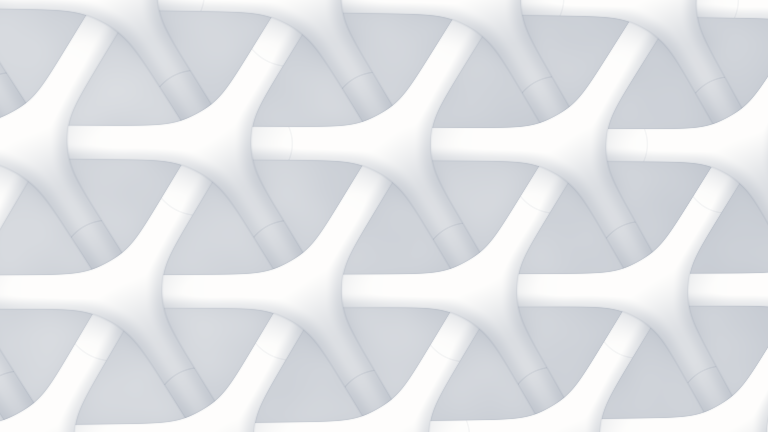
Give the GLSL for this pattern, as a WebGL 2 fragment shader.

```glsl
#version 300 es
precision highp float;

uniform vec2 u_resolution;
out vec4 fragColor;

const float ROW = 0.866;           // row height of the triangular lattice
const float ARM_RADIUS = 0.097;
const float ARM_LENGTH = 0.9;
const float FILLET = 0.074;
const vec3 SHADE = vec3(0.71, 0.735, 0.775);
const vec3 WHITE = vec3(0.995, 0.993, 0.988);

float hash(vec2 p) {
    return fract(sin(dot(p, vec2(127.1, 311.7))) * 4375.54);
}

vec2 direction(float angle) {
    return vec2(cos(angle), sin(angle));
}

// Arms point west, north-east and south-east
vec2 armAxis(int i) {
    return direction(radians(180.0 - 120.0 * float(i)));
}

float gradientDot(vec2 cell, vec2 offset) {
    return dot(direction(6.2832 * hash(cell)), offset);
}

float gradientNoise(vec2 p) {
    vec2 c = floor(p), f = fract(p), e = vec2(1.0, 0.0);
    vec2 w = f * f * f * (f * (f * 6.0 - 15.0) + 10.0);
    float low = mix(gradientDot(c, f), gradientDot(c + e, f - e), w.x);
    float high = mix(gradientDot(c + e.yx, f - e.yx), gradientDot(c + 1.0, f - 1.0), w.x);
    return mix(low, high, w.y);
}

// Canvas to lattice, with a slight perspective
vec2 toLattice(vec2 p) {
    vec2 g = vec2(0.0);
    for (int i = 0; i < 4; i++) {
        g.y = (p.y - 0.671 + 0.0021 * g.x) / (0.347 - 0.0035 * g.x);
        g.x = (p.x - 0.071 + 0.0091 * g.y) / (0.4324 - 0.0049 * g.x + 0.0051 * g.y);
    }
    return g;
}

// Three capsules blended into one smooth hub
float tripod(vec2 p, float radius, float fillet) {
    float sum = 0.0;
    for (int i = 0; i < 3; i++) {
        vec2 axis = armAxis(i);
        float d = length(p - axis * clamp(dot(p, axis), 0.0, ARM_LENGTH));
        sum += exp(-d / fillet);
    }
    return -fillet * log(sum) - radius;
}

// Thin curved joints across the arms, rare on the lit ones
float seams(vec2 p, vec2 id, float pixel) {
    float seam = 0.0;
    for (int i = 0; i < 3; i++) {
        vec2 axis = armAxis(i);
        float across = dot(p, vec2(-axis.y, axis.x));
        float along = dot(p, axis) - 0.55 - 0.03 * hash(id + 3.0) - 2.0 * across * across;
        float strength = i == 2 ? 1.0 : 0.8 * step(0.7, hash(id + float(i) * 7.3));
        seam = max(seam, strength * (1.0 - smoothstep(0.001, 0.002 + pixel, abs(along))));
    }
    return seam;
}

// Brightness of the rounded surface
float surfaceTone(vec2 p, float d, vec2 id, float pixel) {
    vec2 light = vec2(-0.5, 0.866);
    float facing = (tripod(p + light * 0.02, ARM_RADIUS, FILLET) - d) / 0.02;
    float rim = 1.0 - smoothstep(0.0, 0.088, -d);
    float tone = 1.06 - 0.53 * smoothstep(-0.14, 0.34, dot(p, armAxis(2)));
    tone -= rim * (0.2 - 0.2 * facing);
    tone -= 0.14 * smoothstep(0.5, 0.85, length(p));
    tone += 0.05 * gradientNoise(p * 3.0 + id * 5.7);
    return min(tone, 1.0) - 0.16 * seams(p, id, pixel);
}

void main() {
    vec2 uv = gl_FragCoord.xy / u_resolution.y;
    float pixel = 2.4 / u_resolution.y;
    vec2 g = toLattice(uv);
    vec2 q = vec2(g.x, g.y * ROW);

    // Corners of the enclosing lattice triangle
    vec2 skew = vec2(g.x - 0.5 * g.y, g.y);
    vec2 base = floor(skew), f = fract(skew);
    vec2 ids[3] = vec2[3](base + step(1.0, f.x + f.y), base + vec2(1.0, 0.0), base + vec2(0.0, 1.0));
    vec3 layers[3];
    for (int i = 0; i < 3; i++) {
        vec2 rel = q - vec2(ids[i].x + 0.5 * ids[i].y, ids[i].y * ROW);
        layers[i] = vec3(rel, float(i));
    }

    // Farthest hub first, so each hub covers the incoming arms
    for (int i = 0; i < 3; i++) {
        int a = i % 2;
        vec3 s = layers[a], t = layers[a + 1];
        bool swap = length(s.xy) < length(t.xy);
        layers[a] = swap ? t : s;
        layers[a + 1] = swap ? s : t;
    }

    // Hazy recess, then the tripods with their contact shadows
    float tone = 0.47 - 0.08 * uv.x + 0.12 * gradientNoise(q * 1.7) + 0.05 * gradientNoise(q * 4.0);
    for (int i = 0; i < 3; i++) {
        vec2 rel = layers[i].xy;
        float d = tripod(rel, ARM_RADIUS, FILLET);
        float under = clamp(-rel.y / 0.25, 0.0, 1.0) * smoothstep(0.5, 0.25, length(rel));
        tone *= 1.0 - (0.13 + 0.3 * under) * exp(-max(d, 0.0) / 0.055);
        float cover = 1.0 - smoothstep(-0.5 * pixel, 0.5 * pixel, d);
        tone = mix(tone, surfaceTone(rel, d, ids[int(layers[i].z)], pixel), cover);
        tone -= 0.13 * (1.0 - smoothstep(0.0, 0.004 + pixel, abs(d)));
    }
    fragColor = vec4(mix(SHADE, WHITE, clamp(tone, 0.0, 1.0)), 1.0);
}
```
